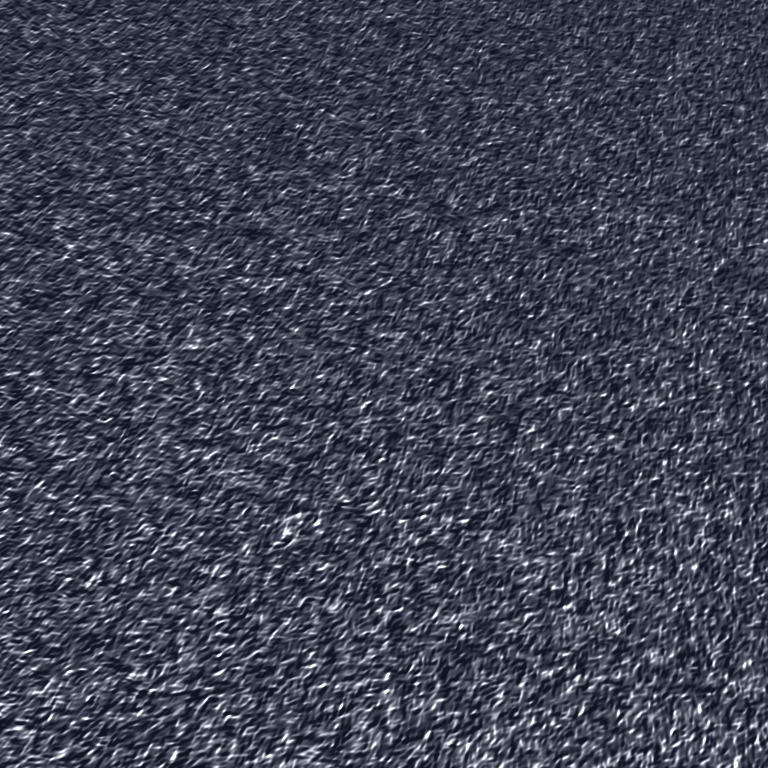
Give the GLSL for this texture, as a WebGL 2 fragment shader.

```glsl
#version 300 es
precision highp float;

uniform vec2 u_resolution;
out vec4 fragColor;

#define GRAIN_DENSITY 105.0
#define STROKES_PER_CELL 6
#define STROKE_WIDTH 0.17
#define STROKE_LENGTH 0.38
#define ANGLE_JITTER 0.65
#define NEAR_SCALE 1.22
#define SCALE_FALLOFF 0.36
#define FIELD_GAIN 1.9
#define NEAR_CONTRAST 1.25
#define FAR_CONTRAST 0.66
#define TINT vec3(-0.016, 0.0, 0.058)

vec4 hash4(vec3 p) {
    vec4 q = fract(p.xyzx * vec4(0.1031, 0.1030, 0.0973, 0.1099));
    q += dot(q, q.wzxy + 33.33);
    return fract((q.xxyz + q.yzzw) * q.zywx);
}

// Broad, uneven patches from warped sines, about -1 to 1
float mottle(vec2 p) {
    p += 0.6 * sin(p.yx * 1.7 + vec2(1.3, 4.1));
    float broad = sin(p.x + 0.6 * p.y) * sin(1.3 * p.y - 0.4 * p.x);
    float fine = sin(2.7 * p.x - 1.9 * p.y + 2.0) * sin(2.3 * p.y + 1.1 * p.x);
    return 0.6 * broad + 0.4 * fine;
}

// Fibres recede towards the top
vec2 recede(vec2 uv) {
    float scale = NEAR_SCALE - SCALE_FALLOFF * uv.y;
    return vec2((uv.x - 0.5) / scale, log(NEAR_SCALE / scale) / SCALE_FALLOFF);
}

// Light and dark strokes scattered in cells and summed
float fibreField(vec2 p, float lean, float strokeLength) {
    vec2 home = floor(p);
    float sum = 0.0;
    for (int y = -1; y <= 1; y++) {
        for (int x = -1; x <= 1; x++) {
            vec2 cell = home + vec2(x, y);
            for (int i = 0; i < STROKES_PER_CELL; i++) {
                vec4 rnd = hash4(vec3(cell + 200.0, float(i) * 7.0 + 3.0));
                float angle = lean + ANGLE_JITTER * (2.0 * rnd.z - 1.0);
                vec2 along = vec2(cos(angle), sin(angle));
                vec2 offset = p - cell - rnd.xy;
                float u = dot(offset, along) / strokeLength;
                float v = dot(offset, vec2(-along.y, along.x)) / STROKE_WIDTH;
                float stroke = exp(-0.5 * (u * u + v * v)) * (1.0 - 0.4 * v * v);
                sum += (2.0 * rnd.w - 1.0) * stroke;
            }
        }
    }
    return sum * FIELD_GAIN;
}

void main() {
    vec2 uv = gl_FragCoord.xy / u_resolution;
    vec2 ground = recede(uv);

    // Fibres lie flatter and longer towards the upper left
    float lean = 0.5 + 0.45 * uv.x - 0.32 * uv.y + 0.25 * mottle(ground * 34.0);
    float strokeLength = STROKE_LENGTH * (1.12 - 0.25 * uv.x);
    float field = fibreField(ground * GRAIN_DENSITY, lean, strokeLength);

    // Contrast and light fade with distance
    float patches = mottle(ground * 55.0 + 9.0);
    float contrast = mix(NEAR_CONTRAST, FAR_CONTRAST, uv.y) * (1.0 + 0.15 * patches);
    float tone = field * contrast + mix(0.1, -0.25, uv.y) + 0.1 * patches;
    tone = clamp(tone, -2.4, 3.2);

    // Skewed response: wide darks, sparse highlights
    float light = 0.25 + 0.14 * tone + 0.028 * tone * tone;
    fragColor = vec4(clamp(light + TINT, 0.0, 1.0), 1.0);
}
```
